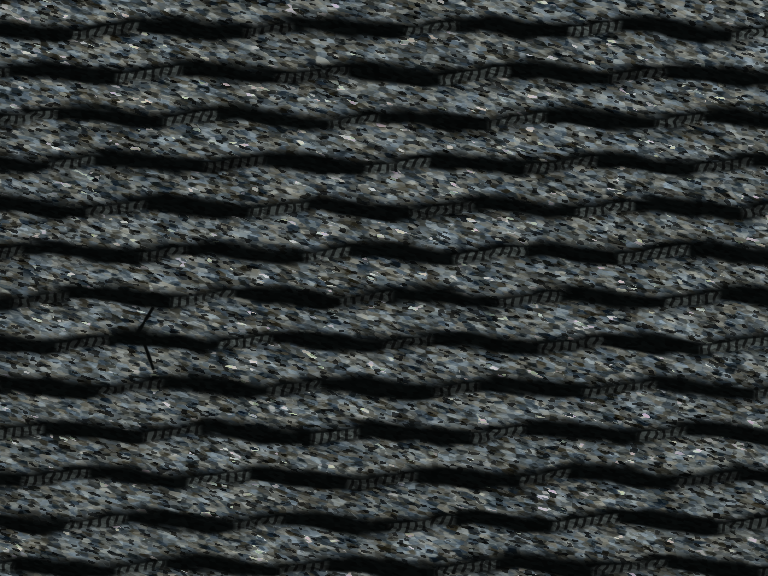
Write a WebGL 2 fragment shader that draws this texture.

```glsl
#version 300 es
precision highp float;
// Woven cord fabric: thick horizontal cords of slanted grey fibres, parted by
// dark tilted slits that step sideways from row to row. Small ribbed cross
// threads bridge the slits; soft cellular noise makes flecks and glints.
uniform vec2 u_resolution;
out vec4 outColor;

// Lengths are in canvas heights, y measured downward from the top.
const float ROW_PITCH = 0.0778;
const float FIRST_SLIT = 0.052;
const float SLIT_PERIOD = 0.283;
const float BRIDGE_START = 0.469;
const float ROW_SHIFT = 0.0755;
const float FIBRE_SLOPE = 0.24;
const vec2 FLECK_DENSITY = vec2(58.0, 142.0);
const float RIB_PITCH = 0.0145;
const vec3 SLIT_COLOR = vec3(0.022, 0.030, 0.030);
const vec3 BRIDGE_COLOR = vec3(0.20, 0.22, 0.215);
const vec3 FIBRE_DARK = vec3(0.07, 0.085, 0.085);
const vec3 FIBRE_LIGHT = vec3(0.54, 0.575, 0.575);
const vec3 GLINT_COLOR = vec3(0.72, 0.76, 0.73);
const float TAU = 6.2831853;

vec3 hash3(vec2 p) {
  vec3 q = fract(p.xyx * vec3(0.1031, 0.1030, 0.0973));
  q += dot(q, q.yxz + 33.33);
  return fract((q.xxy + q.yzz) * q.zyx);
}

float noise(vec2 p) {
  vec2 i = floor(p), f = fract(p);
  f = f * f * (3.0 - 2.0 * f);
  float a = mix(hash3(i).x, hash3(i + vec2(1, 0)).x, f.x);
  float b = mix(hash3(i + vec2(0, 1)).x, hash3(i + vec2(1, 1)).x, f.x);
  return mix(a, b, f.y);
}

// Random values blended smoothly between scattered cell centres.
vec3 flecks(vec2 p) {
  vec2 cell = floor(p);
  vec3 sum = vec3(0.0);
  float total = 0.0;
  for (int y = -1; y <= 1; y++) {
    for (int x = -1; x <= 1; x++) {
      vec2 id = cell + vec2(x, y);
      vec2 away = id + 0.1 + 0.8 * hash3(id + 71.0).xy - p;
      float weight = exp(-13.0 * dot(away, away));
      sum += weight * hash3(id);
      total += weight;
    }
  }
  return sum / total;
}

float segment(vec2 p, vec2 a, vec2 b) {
  vec2 ab = b - a;
  return length(p - a - ab * clamp(dot(p - a, ab) / dot(ab, ab), 0.0, 1.0));
}

void main() {
  vec2 p = gl_FragCoord.xy / u_resolution.y;
  p.y = 1.0 - p.y;
  vec2 fibre = vec2(p.x, p.y - FIBRE_SLOPE * p.x);

  // Nearest slit, its signed distance in rows and its place along the row.
  float row = (p.y - FIRST_SLIT) / ROW_PITCH;
  row += 0.12 * (noise(p * vec2(3.0, 5.0)) - 0.5);
  float slit = floor(row + 0.5);
  float jitter = 0.05 * (hash3(vec2(slit + 9.0, 4.0)).x - 0.5);
  float along = (p.x - BRIDGE_START - slit * ROW_SHIFT) / SLIT_PERIOD + jitter;
  float bridgeId = floor(along + 0.5);
  float f = along - bridgeId;
  float open = 0.5 - 0.5 * cos(TAU * f);
  float across = row - slit + 0.09 * sin(TAU * f);

  // Frayed slit edge; the underside of each cord fades more slowly.
  float fray = noise(fibre * vec2(22.0, 100.0)) - 0.5;
  float edge = abs(across) + 0.13 * fray;
  float width = mix(0.075, 0.125, open);
  float fade = across > 0.0 ? 0.11 : 0.22;
  float cord = smoothstep(width - 0.02, width + fade, edge);

  // Fibres: coarse mottling, sharp flecks, faint tint and rare glints.
  vec3 fleck = flecks(fibre * FLECK_DENSITY);
  vec3 fine = flecks(fibre * FLECK_DENSITY * 1.7 + 40.0);
  float mottle = noise(fibre * vec2(18.0, 48.0));
  float level = 0.52 * fleck.x + 0.33 * fine.x + 0.24 * mottle - 0.02;
  level = clamp(0.5 + 1.25 * (level - 0.53), 0.0, 1.0);
  vec3 fibreColor = mix(FIBRE_DARK, FIBRE_LIGHT, level);
  fibreColor += (fleck.y - 0.5) * vec3(-0.045, 0.0, 0.055);
  fibreColor += (fine.z - 0.5) * vec3(0.03, 0.015, -0.02);
  fibreColor *= 1.0 - 0.65 * smoothstep(0.76, 0.94, fine.y);
  float glint = smoothstep(0.89, 0.98, fleck.z) * smoothstep(0.3, 0.7, fine.x);
  fibreColor = mix(fibreColor, GLINT_COLOR + 0.15 * (fine - 0.5), 0.85 * glint);
  float roundness = mix(0.84, 1.06, smoothstep(0.1, 0.45, abs(across)));

  // Ribbed cross threads, unequal in length and brightness.
  vec3 random = hash3(vec2(bridgeId + 30.0, slit + 12.0));
  float span = mix(0.14, 0.23, random.x);
  float bridge = 1.0 - smoothstep(span - 0.03, span + 0.02, abs(f));
  bridge *= 1.0 - smoothstep(0.075, 0.13, abs(across - 0.02) + 0.05 * fray);
  float ribWave = cos(TAU * (p.x + 0.25 * p.y) / RIB_PITCH + 3.0 * fray);
  float rib = 0.35 + 0.65 * smoothstep(-0.9, 0.1, ribWave);
  vec3 bridgeColor = BRIDGE_COLOR * rib * mix(0.45, 1.1, random.y);
  bridgeColor *= 0.6 + 0.8 * fine.x;

  vec3 color = SLIT_COLOR * (0.6 + 0.8 * fine.x);
  color = mix(color, bridgeColor, bridge);
  color = mix(color, fibreColor * roundness, cord);

  // One stray dark thread lying over the cords.
  float hair = min(segment(p, vec2(0.265, 0.535), vec2(0.238, 0.58)),
                   segment(p, vec2(0.250, 0.595), vec2(0.266, 0.64)));
  color = mix(SLIT_COLOR, color, smoothstep(0.001, 0.0045, hair + 0.002 * fray));
  outColor = vec4(clamp(color, 0.0, 1.0), 1.0);
}
```
